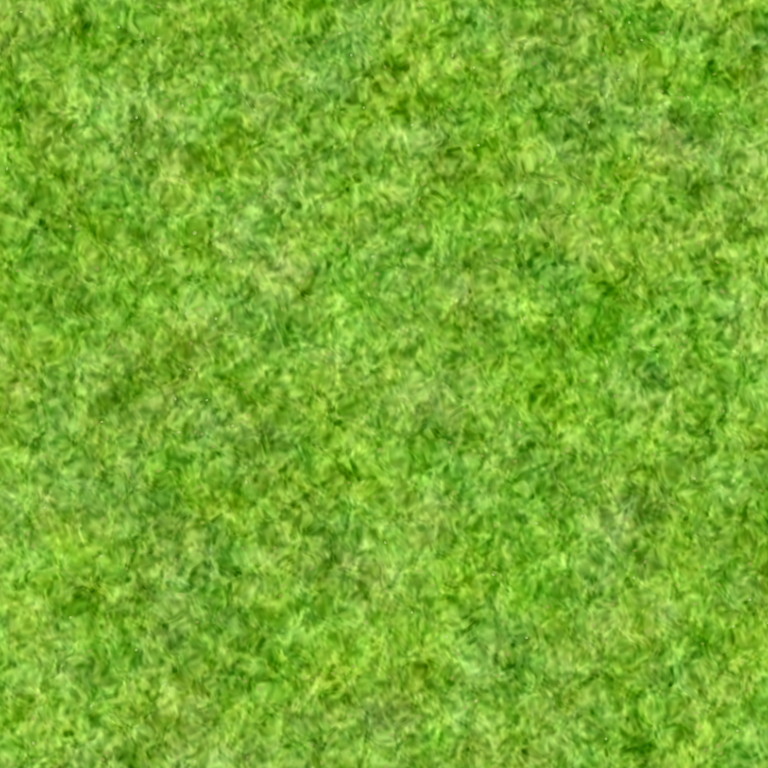
Reproduce this texture procedurally as a WebGL 2 fragment shader.

```glsl
#version 300 es
precision highp float;

uniform vec2 u_resolution;
out vec4 fragColor;

float hash(vec2 cell) {
    uvec2 q = uvec2(ivec2(cell)) * uvec2(1597u, 3812u);
    uint n = (q.x ^ (q.y + 7919u)) * 22695u;
    n = (n ^ (n >> 15)) * 739397u;
    n = (n ^ (n >> 13)) * 60493u;
    return float((n ^ (n >> 16)) & 65535u) / 65535.0;
}

// Smooth value noise centred on zero
float noise(vec2 p) {
    vec2 cell = floor(p);
    vec2 f = fract(p);
    f = f * f * (3.0 - 2.0 * f);
    float low = mix(hash(cell), hash(cell + vec2(1, 0)), f.x);
    float high = mix(hash(cell + vec2(0, 1)), hash(cell + vec2(1, 1)), f.x);
    return mix(low, high, f.y) - 0.5;
}

vec2 turn(vec2 p, float angle) {
    float c = cos(angle), s = sin(angle);
    return mat2(c, s, -s, c) * p;
}

// Two octaves, turned apart to hide the lattice
float cloud(vec2 p) {
    return noise(turn(p, 0.5)) + 0.6 * noise(turn(p * 2.1, 1.3) + 37.0);
}

// Small round fleck in a random share of the cells
float flecks(vec2 p, float share) {
    vec2 cell = floor(p);
    vec2 centre = 0.35 + 0.3 * vec2(hash(cell + 211.0), hash(cell + 431.0));
    float spot = 1.0 - smoothstep(0.08, 0.35, length(fract(p) - centre));
    return spot * step(hash(cell + 83.0), share);
}

void main() {
    vec2 uv = gl_FragCoord.xy / min(u_resolution.x, u_resolution.y);
    vec2 warp = vec2(noise(uv * 45.0 + 11.0), noise(uv * 45.0 + 71.0));
    vec2 p = uv + 0.008 * warp;

    // Tufts of grass, from broad patches down to blade tips
    float tone = 0.07 * cloud(p * 7.0);
    tone += 0.12 * cloud(p * 26.0 + 19.0);
    tone += 0.17 * noise(turn(p, 0.8) * 66.0 + 53.0);
    tone += 0.25 * noise(turn(p, 0.25) * vec2(148.0, 118.0) + 101.0);
    tone += 0.19 * noise(turn(p, -0.35) * vec2(245.0, 185.0) + 307.0);

    // Shaded gaps between the tufts
    float gap = noise(turn(p, 1.1) * 105.0 + 157.0) + 0.5 * noise(p * 34.0 + 5.0);
    tone -= 0.12 * smoothstep(0.2, 0.55, gap) - 0.012;

    vec3 colour = vec3(0.48, 0.685, 0.2) + tone * vec3(1.05, 1.0, 0.86);

    // Drift between lush, yellowish and greyish green
    float yellow = cloud(p * 17.0 + 223.0) + 0.8 * noise(turn(p, 0.6) * 95.0 + 29.0);
    float grey = cloud(p * 13.0 + 401.0) + 0.7 * noise(turn(p, 0.9) * 80.0 + 61.0);
    colour += yellow * vec3(0.075, 0.005, 0.01);
    colour += grey * vec3(0.02, -0.02, 0.1);

    // Rare dry tips and pale specks
    colour = mix(colour, vec3(0.68, 0.68, 0.38), 0.55 * flecks(turn(p, 0.4) * 90.0, 0.03));
    colour = mix(colour, vec3(0.8, 0.86, 0.62), 0.6 * flecks(turn(p, 0.7) * 120.0, 0.006));

    fragColor = vec4(clamp(colour, 0.0, 1.0), 1.0);
}
```
